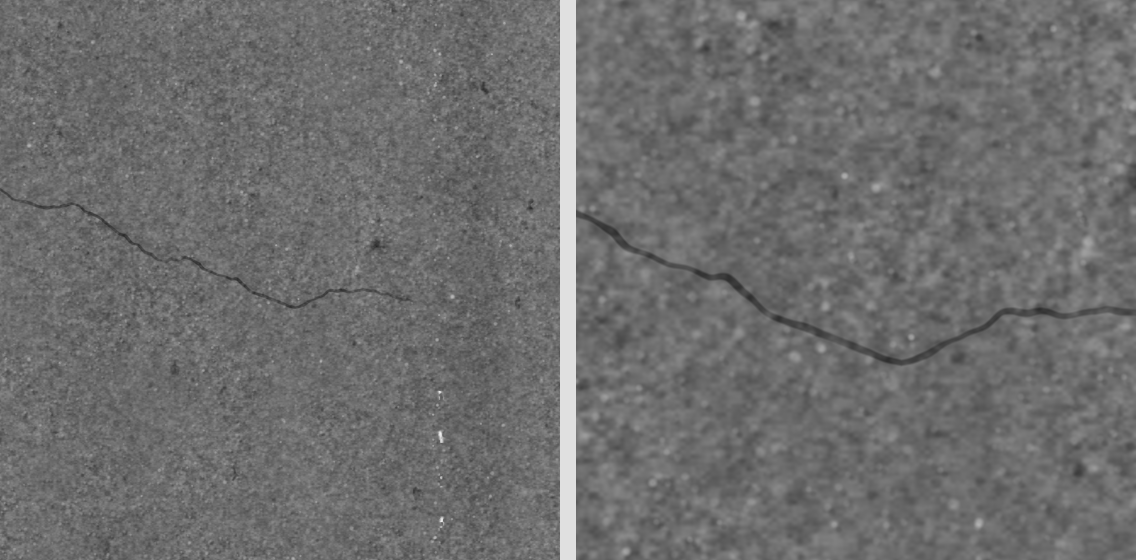
Left: the whole. Right: its middle third, enlarged.
Write a WebGL 2 fragment shader that draws this texture.

```glsl
#version 300 es
precision highp float;

// Worn grey asphalt: layered value noise forms the fine grain, jittered cells
// add pale stones and dark pits, and broad vertical bands vary the tone.
// A thin wandering crack, oily stains and flecks of white paint lie on top.

uniform vec2 u_resolution;
out vec4 fragColor;

float hash(vec2 p) {
    uvec2 q = uvec2(ivec2(floor(p))) * uvec2(1597334673u, 3812015801u);
    uint h = (q.x ^ q.y) * 1597334673u;
    h = (h ^ (h >> 15)) * 2246822519u;
    h ^= h >> 13;
    return float(h >> 8) / 16777216.0;
}

float noise(vec2 p) {
    vec2 cell = floor(p), f = fract(p);
    f = f * f * (3.0 - 2.0 * f);
    float low = mix(hash(cell), hash(cell + vec2(1, 0)), f.x);
    float high = mix(hash(cell + vec2(0, 1)), hash(cell + vec2(1, 1)), f.x);
    return mix(low, high, f.y);
}

// Signed noise, centred on zero
float grain(vec2 p) {
    return noise(p) - 0.5;
}

// Soft round spots, at most one in each cell, of random size and strength
float scatter(vec2 p, float density) {
    float sum = 0.0;
    for (int y = -1; y <= 1; y++) {
        for (int x = -1; x <= 1; x++) {
            vec2 cell = floor(p) + vec2(x, y);
            vec2 centre = cell + vec2(hash(cell + 301.0), hash(cell + 517.0));
            float radius = mix(0.28, 0.6, hash(cell + 733.0));
            float spot = 1.0 - smoothstep(0.2 * radius, radius, length(p - centre));
            float strength = 0.4 + 0.6 * hash(cell + 911.0);
            sum += spot * strength * step(hash(cell + 129.0), density);
        }
    }
    return sum;
}

float bell(float x, float width) {
    return exp(-x * x / (width * width));
}

// Height of the crack: a long descent, a kink, then a shallow arch
float crackHeight(float x) {
    float y = 0.669 - 0.412 * min(x, 0.527);
    y += 0.03 * smoothstep(0.527, 0.6, x) - 0.2 * max(x - 0.65, 0.0);
    y += 0.015 * sin(25.0 * (x - 0.09)) * (1.0 - smoothstep(0.25, 0.4, x));
    return y + 0.012 * grain(vec2(x * 24.0, 7.0)) + 0.007 * grain(vec2(x * 85.0, 19.0));
}

// Ragged dark spots at random places
float stains(vec2 p) {
    float sum = 0.0;
    vec2 ragged = 0.012 * vec2(grain(p * 120.0 + 40.0), grain(p * 120.0 + 90.0));
    for (int i = 0; i < 13; i++) {
        vec2 id = vec2(i, 61);
        vec2 centre = vec2(hash(id), hash(id + 83.0));
        float radius = mix(0.007, 0.019, pow(hash(id + 171.0), 2.0));
        vec2 offset = (p + ragged - centre) * vec2(1.2, 0.85);
        float spot = 1.0 - smoothstep(0.3 * radius, radius, length(offset));
        sum = max(sum, spot * mix(0.45, 1.0, hash(id + 245.0)));
    }
    return sum;
}

void main() {
    vec2 p = gl_FragCoord.xy / u_resolution;
    float pixel = 1.0 / u_resolution.y;

    // Broad vertical bands and cloudy wear
    float tone = 0.423 + 0.016 * grain(p * vec2(14.0, 2.5)) + 0.02 * grain(p * 9.0 + 5.0);
    tone -= 0.02 * bell(p.x - 0.19, 0.06) * (1.0 - 0.6 * p.y);
    tone -= 0.026 * bell(p.x - 0.85, 0.05);
    tone += 0.018 * smoothstep(0.88, 0.94, p.x);

    // Fine grain, slightly drawn out sideways
    float rough = 0.75 + 0.5 * noise(p * 12.0 + 33.0);
    float fine = 0.105 * grain(p * vec2(195.0, 250.0));
    fine += 0.085 * grain(p * 130.0 + 211.0) + 0.05 * grain(p * 62.0 + 77.0);
    fine += 0.06 * grain(p * vec2(330.0, 400.0) + 19.0);
    tone += fine * rough;

    // Pale stones with a shaded side, rare bright chips and small pits
    vec2 shade = vec2(-0.0028, 0.0028);
    tone += 0.085 * scatter(p * 115.0, 0.26) * rough;
    tone -= 0.05 * scatter((p + shade) * 115.0, 0.26) * rough;
    tone += 0.07 * scatter(p * 68.0 + 400.0, 0.1);
    tone += 0.2 * scatter(p * 105.0 + 150.0, 0.012);
    tone -= 0.09 * scatter(p * 82.0 + 620.0, 0.07);

    // Stains
    tone -= 0.2 * stains(p) * (0.8 + 0.4 * noise(p * 180.0));

    // Crack, uneven in width and fading to the right
    float slope = (crackHeight(p.x + 0.002) - crackHeight(p.x - 0.002)) / 0.004;
    float gap = abs(p.y - crackHeight(p.x)) / sqrt(1.0 + slope * slope);
    float width = 0.0004 + 0.0012 * noise(vec2(p.x * 70.0, 3.0));
    float crack = 1.0 - smoothstep(width, width + 0.0012 + pixel, gap);
    float depth = 0.6 + 0.5 * noise(vec2(p.x * 45.0, 11.0));
    tone -= 0.16 * crack * depth * (1.0 - smoothstep(0.55, 0.92, p.x) * 0.95);

    // Remains of a painted line: broken dashes below, stray flecks above
    float drift = p.x - 0.785 - 0.01 * grain(vec2(p.y * 28.0, 23.0));
    float dash = smoothstep(0.35, 0.85, cos(6.2832 * (p.y - 0.065) / 0.077));
    dash *= 1.0 - smoothstep(0.32, 0.34, p.y);
    float chips = smoothstep(0.38, 0.62, noise(p * 170.0 + 55.0));
    tone += 0.5 * dash * chips * bell(drift, 0.0036);
    tone += 0.28 * scatter(p * 120.0 + 830.0, 0.14) * bell(p.x - 0.778, 0.014);

    fragColor = vec4(vec3(clamp(tone, 0.0, 1.0)), 1.0);
}
```
